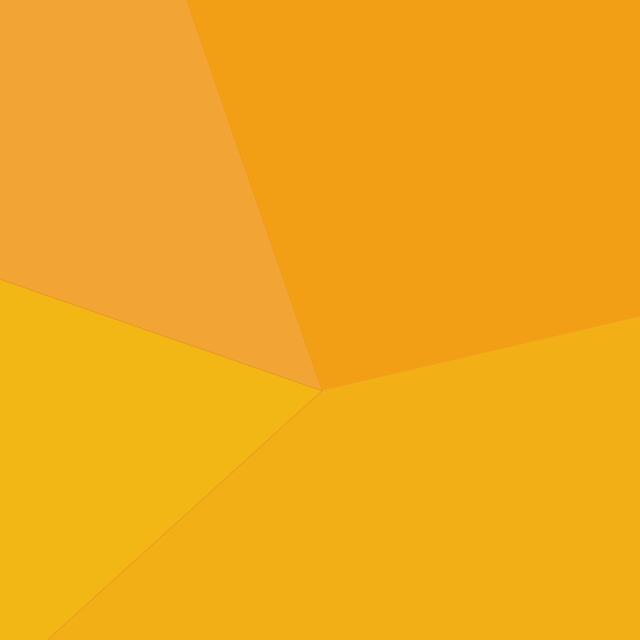
This background is drawn by a three.js fragment shader. Its source:

```glsl
// Four flat amber facets that meet at one off-centre hub.
// Each facet is a wedge between two rays, painted in overlapping layers,
// then faint seams are drawn along the rays by their distance.

varying vec2 vUv;

const vec2 HUB = vec2(0.5033, 0.3893);
const float EDGE_SOFTNESS = 0.001;
const float SEAM_WIDTH = 0.0012;

const vec3 AMBER = vec3(0.949, 0.690, 0.086);
const vec3 YELLOW = vec3(0.949, 0.714, 0.082);
const vec3 PEACH = vec3(0.949, 0.647, 0.204);
const vec3 ORANGE = vec3(0.949, 0.624, 0.082);
const vec3 DARK_SEAM = vec3(0.890, 0.560, 0.150);
const vec3 LIGHT_SEAM = vec3(0.949, 0.690, 0.190);

// Signed distance to the line along a unit ray, positive on its left
float sideOf(vec2 p, vec2 ray) {
  return ray.x * p.y - ray.y * p.x;
}

// Coverage of the wedge counterclockwise from one ray to the next
float wedge(vec2 p, vec2 fromRay, vec2 toRay) {
  float inside = min(sideOf(p, fromRay), -sideOf(p, toRay));
  return smoothstep(-EDGE_SOFTNESS, EDGE_SOFTNESS, inside);
}

// Soft thin line that starts at the hub and follows a ray
float seam(vec2 p, vec2 ray, float width) {
  float dist = length(p - ray * max(dot(p, ray), 0.0));
  return 1.0 - smoothstep(0.0, width, dist);
}

void main() {
  vec2 p = vUv - HUB;

  // Rays from the hub to where each one leaves the canvas
  vec2 rightRay = normalize(vec2(1.0, 0.5052) - HUB);
  vec2 topRay = normalize(vec2(0.2917, 1.0) - HUB);
  vec2 leftRay = normalize(vec2(0.0, 0.5638) - HUB);
  vec2 bottomRay = normalize(vec2(0.0742, 0.0) - HUB);

  // Facets, each overlapping the one below so no base shows through
  vec3 color = AMBER;
  color = mix(color, YELLOW, wedge(p, topRay, bottomRay));
  color = mix(color, PEACH, wedge(p, rightRay, leftRay));
  color = mix(color, ORANGE, wedge(p, rightRay, topRay));

  // Seams
  color = mix(color, LIGHT_SEAM, 0.35 * seam(p, rightRay, SEAM_WIDTH));
  color = mix(color, DARK_SEAM, 0.50 * seam(p, topRay, SEAM_WIDTH));
  color = mix(color, DARK_SEAM, 0.65 * seam(p, leftRay, SEAM_WIDTH * 1.4));
  color = mix(color, DARK_SEAM, 0.80 * seam(p, bottomRay, SEAM_WIDTH));

  gl_FragColor = vec4(color, 1.0);
}
```
